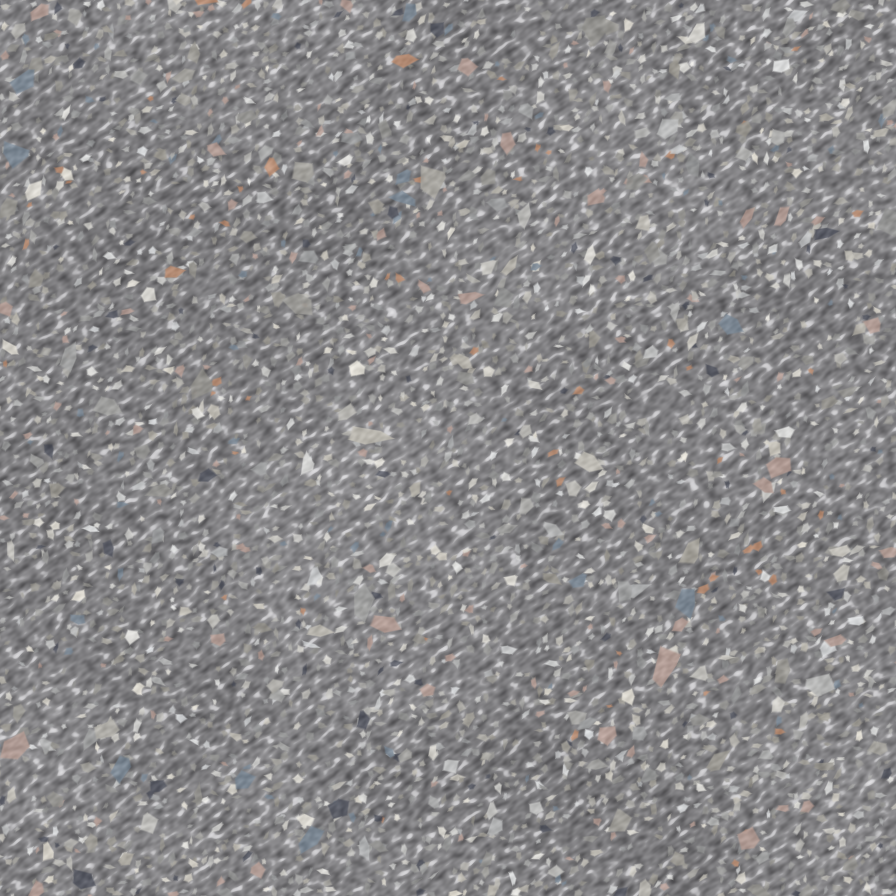
This texture is drawn by a Shadertoy shader. Its source:

```glsl
// Worn asphalt: a grey binder with fine slanted grain, under three sizes of
// scattered angular stone chips. The grain is stretched gradient noise; each
// chip is a random polygon, one per grid cell, with its own tilt and tint.

#define BINDER_COLOR vec3(0.505, 0.502, 0.512)
#define GRAIN_TILT -0.62
#define GRAIN_FREQ vec2(62.0, 118.0)
#define GRAIN_CONTRAST 0.22
#define FLECK_GAIN 0.16
#define PATCH_CONTRAST 0.06
#define EDGE_SOFTNESS 0.0014
#define SMALL_CELLS 86.0
#define MEDIUM_CELLS 43.0
#define LARGE_CELLS 19.0

const float TAU = 6.2831853;

vec3 hash3(vec2 p) {
    vec3 h = fract(vec3(p.xyx) * vec3(0.1031, 0.1030, 0.0973));
    h += dot(h, h.yxz + 33.33);
    return fract((h.xxy + h.yzz) * h.zyx);
}

mat2 rotation(float angle) {
    float c = cos(angle), s = sin(angle);
    return mat2(c, -s, s, c);
}

float cornerSlope(vec2 corner, vec2 offset) {
    float angle = TAU * hash3(corner + 71.0).x;
    return dot(vec2(cos(angle), sin(angle)), offset);
}

float gradientNoise(vec2 p) {
    vec2 i = floor(p), f = fract(p);
    vec2 u = f * f * f * (f * (f * 6.0 - 15.0) + 10.0);
    vec2 e = vec2(1.0, 0.0);
    float low = mix(cornerSlope(i, f), cornerSlope(i + e, f - e), u.x);
    float high = mix(cornerSlope(i + e.yx, f - e.yx),
                     cornerSlope(i + e.xx, f - e.xx), u.x);
    return mix(low, high, u.y);
}

// Signed distance to a random five-sided chip of about the given radius
float chipDistance(vec2 p, float radius, vec2 id) {
    float d = -1.0;
    for (int k = 0; k < 5; k++) {
        vec3 rnd = hash3(id + 17.3 * float(k + 1));
        float angle = TAU * (float(k) + 0.7 * rnd.x) / 5.0;
        float reach = radius * (0.72 + 0.45 * rnd.y);
        d = max(d, dot(p, vec2(cos(angle), sin(angle))) - reach);
    }
    return d;
}

// Mostly grey to cream chips; a few are pink, rust, blue or dark
vec3 chipColor(vec3 rnd, float oddShare) {
    float light = mix(0.57, 0.89, rnd.x * rnd.x);
    vec3 color = light * mix(vec3(0.99, 1.0, 1.01), vec3(1.02, 1.0, 0.95), rnd.y);
    float odd = (rnd.z - 1.0 + oddShare) / oddShare;
    if (odd > 0.0) color = vec3(0.70, 0.61, 0.58);
    if (odd > 0.40) color = vec3(0.72, 0.55, 0.45);
    if (odd > 0.55) color = vec3(0.48, 0.53, 0.58);
    if (odd > 0.78) color = vec3(0.33, 0.34, 0.38);
    return color;
}

// Lays one chip size over the colour below it
vec3 scatterChips(vec3 below, vec2 uv, float cells, float share,
                  vec2 radii, float oddShare, float shade) {
    vec2 p = uv * cells;
    vec2 home = floor(p);
    vec3 color = below;
    for (int y = -1; y <= 1; y++) {
        for (int x = -1; x <= 1; x++) {
            vec2 cell = home + vec2(x, y);
            vec2 id = cell + cells * 3.7;
            vec3 place = hash3(id);
            if (place.z > share) continue;
            vec3 form = hash3(id + 211.0);
            vec2 center = cell + 0.5 + 0.8 * (place.xy - 0.5);
            float tilt = GRAIN_TILT + 2.2 * (form.x - 0.5);
            float stretch = mix(1.0, 1.45, form.y);
            vec2 local = rotation(-tilt) * (p - center);
            local *= vec2(1.0 / stretch, stretch);
            float radius = mix(radii.x, radii.y, form.z * form.z);
            float d = chipDistance(local, radius, id);
            float soft = EDGE_SOFTNESS * cells;
            float cover = 1.0 - smoothstep(-soft, soft, d);
            vec3 chip = chipColor(hash3(id + 503.0), oddShare) + shade;
            color = mix(color, chip, 0.92 * cover);
        }
    }
    return color;
}

void mainImage(out vec4 fragColor, in vec2 fragCoord) {
    vec2 uv = fragCoord / iResolution.y;

    // Slanted grain at two scales, over broad light and dark patches
    vec2 along = rotation(-GRAIN_TILT) * uv;
    float grain = gradientNoise(along * GRAIN_FREQ + 40.0);
    float fine = gradientNoise(along * GRAIN_FREQ * 1.7 + 350.0);
    float blotch = gradientNoise(uv * 3.5 + 9.0) + 0.6 * gradientNoise(uv * 11.0 + 60.0);
    vec3 color = BINDER_COLOR + PATCH_CONTRAST * blotch;
    color += GRAIN_CONTRAST * (grain + 0.6 * fine);
    color += FLECK_GAIN * smoothstep(0.22, 0.55, grain + 0.4 * fine);

    // Chips from small to large, each with a little surface grain
    float shade = 0.10 * fine + 0.06 * grain;
    color = scatterChips(color, uv, SMALL_CELLS, 0.50, vec2(0.20, 0.42), 0.08, shade);
    color = scatterChips(color, uv, MEDIUM_CELLS, 0.24, vec2(0.17, 0.36), 0.20, shade);
    color = scatterChips(color, uv, LARGE_CELLS, 0.20, vec2(0.14, 0.28), 0.50, shade);

    fragColor = vec4(clamp(color, 0.0, 1.0), 1.0);
}
```
